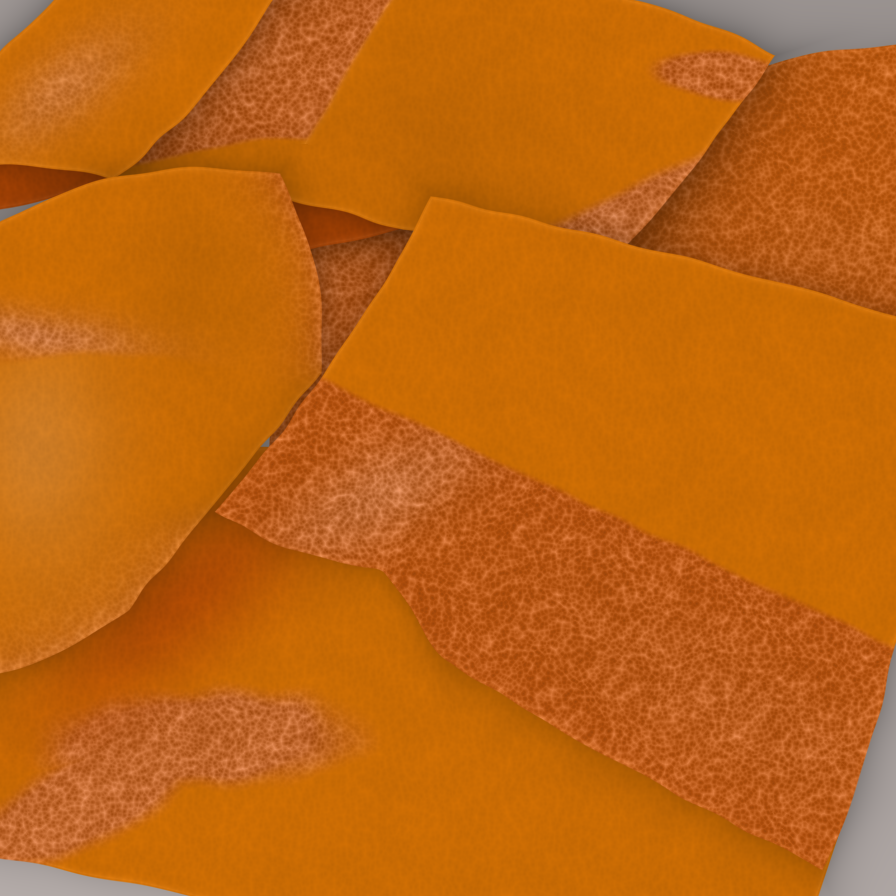
This texture is drawn by a WebGL 2 fragment shader. Its source:

```glsl
#version 300 es
precision highp float;
// Overlapping folded sheets of orange hide, smooth on one face and pebbled on the other.
uniform vec2 u_resolution;
out vec4 outColor;

const vec3 SMOOTH_HIDE = vec3(.79, .42, .015);
const vec3 SHEEN = vec3(.82, .54, .25);
const vec3 ROUGH_HIDE = vec3(.70, .31, .045);
const vec3 PALE_GRAIN = vec3(.79, .50, .33);
const vec3 UNDERSIDE = vec3(.68, .27, .015);
const vec3 TABLE = vec3(.64, .61, .60);
const float PORE_SCALE = 85., FINE_SCALE = 190.;
const float SHADOW_WIDTH = .022, RIM_WIDTH = .0025, WOBBLE = .0013;

vec2 p;               // canvas position
float fleck, grain;   // noise shared by every sheet
vec3 col;

vec2 hash2(vec2 c) {
  vec3 h = fract(c.xyx * vec3(.1031, .103, .0973));
  h += dot(h, h.yzx + 33.33);
  return fract((h.xx + h.yz) * h.zy);
}

// Distance to the nearest scattered cell centre
float cells(vec2 q) {
  vec2 base = floor(q), f = q - base;
  float nearest = 2.;
  for (int j = -1; j <= 1; j++)
    for (int i = -1; i <= 1; i++) {
      vec2 o = vec2(i, j);
      nearest = min(nearest, length(o + hash2(base + o) - f));
    }
  return nearest;
}

// Distance to a line, positive on its left; bow bulges it to the right
float edge(float ax, float ay, float bx, float by, float bow) {
  vec2 d = vec2(bx - ax, by - ay), q = p - vec2(ax, ay);
  float t = clamp(dot(q, d) / dot(d, d), 0., 1.);
  return (d.x * q.y - d.y * q.x) / length(d) + 4. * bow * t * (1. - t);
}

// Soft rotated ellipse
float blob(float x, float y, float rx, float ry, float angle) {
  float c = cos(angle), s = sin(angle);
  vec2 q = mat2(c, -s, s, c) * (p - vec2(x, y)) / vec2(rx, ry);
  return exp(-dot(q, q));
}

float soft(float d, float w) { return smoothstep(-w, w, d); }

vec3 hide(float rough, float gloss) {
  vec3 even = mix(SMOOTH_HIDE, SHEEN, clamp(gloss, 0., 1.)) * (1. + .07 * grain);
  vec3 pebbled = mix(ROUGH_HIDE, PALE_GRAIN, clamp(gloss + .75 * fleck, 0., 1.));
  return mix(even, pebbled * (1. + .25 * fleck), clamp(rough, 0., 1.));
}

// Casts a shadow, then draws a sheet with a thin lit rim
void lay(float d, vec3 sheet, float shadow) {
  col *= 1. - shadow * exp(-max(-d, 0.) / SHADOW_WIDTH);
  sheet += vec3(.06, .05, .04) * exp(-abs(d - RIM_WIDTH) / RIM_WIDTH);
  col = mix(col, sheet, soft(d, max(.001, .8 / u_resolution.y)));
}

void main() {
  vec2 uv = gl_FragCoord.xy / u_resolution;
  p = uv + WOBBLE * sin(uv.yx * 61. + 2. * sin(uv * 37.));

  // Pebbles, fibres and slow mottling
  float mottle = sin(p.x * 31. + 3. * sin(p.y * 23.)) * sin(p.y * 37. + 2. * sin(p.x * 29.));
  float fine = cells(p * FINE_SCALE) - .45;
  fleck = .6 * (cells(p * PORE_SCALE + mottle) - .45) + .7 * fine + .08 * mottle + .08;
  grain = .7 * (cells(p * vec2(150., 70.)) - .45) + .5 * fine + .2 * mottle;
  vec3 dark = UNDERSIDE * (1. + .1 * grain);
  col = TABLE * (1.12 - .12 * uv.y - .05 * uv.x);

  // Right back sheet
  float d = min(edge(1., .95, .86, .928, .004), min(p.x - .6, p.y - .5));
  vec3 sheet = hide(.85, .08 + .12 * blob(.95, .72, .16, .05, -.3));
  lay(d, sheet * (1. - .13 * blob(.75, .78, .05, .16, -.6)), .1);

  // Pebbled gap and underside below the upper fold
  d = min(min(p.x - .3, .46 - p.x), min(p.y - .5, .76 - p.y));
  lay(d, hide(1., .22), 0.);
  d = min(edge(.345, .72, .45, .745, 0.), min(min(p.x - .3, .47 - p.x), .82 - p.y));
  lay(d, dark, .25);

  // Upper middle sheet
  d = min(edge(.29, 1., .12, .8, 0.), edge(.12, .8, .45, .743, -.012));
  d = min(d, edge(.697, .723, .866, .939, .004));
  d = min(d, edge(.866, .939, .703, 1., .006));
  float crease = edge(.436, 1., .345, .846, 0.);
  float strip = soft(-crease, .004) * soft(edge(.2, .825, .345, .846, -.006), .004);
  float corner = soft(-edge(.6, .74, .745, .81, 0.), .008) * step(.55, p.x);
  float tip = smoothstep(.35, .6, blob(.81, .915, .09, .03, -.1));
  sheet = hide(max(strip, max(corner, tip)), .3 * strip + .45 * corner + .3 * tip);
  sheet *= 1. - .05 * blob(.5, .87, .12, .12, 0.);
  lay(d, sheet + .06 * exp(-abs(crease) / RIM_WIDTH) * step(.84, p.y), .25);

  // Upper left sheet and its shaded fold
  float side = edge(.124, .797, .306, 1., .012);
  lay(min(min(edge(0., .766, .14, .8, 0.), .84 - p.y), side), dark, .1);
  d = min(min(edge(0., .815, .13, .797, -.006), side), edge(.059, 1., 0., .941, 0.));
  float gleam = blob(.07, .9, .1, .04, .65);
  lay(d, hide(.6 * gleam, .55 * gleam), .25);

  // Bottom sheet
  d = min(edge(0., .043, .215, 0., 0.), min(edge(.915, 0., .99, .26, 0.), .5 - p.y));
  gleam = max(blob(.22, .175, .18, .055, .05), blob(.1, .11, .17, .05, .5));
  gleam = smoothstep(.25, .6, gleam + .06 * mottle);
  lay(d, mix(hide(gleam, .42 * gleam), dark, .8 * blob(.2, .33, .2, .07, .7)), .1);

  // Left rounded sheet
  float hem = edge(0., .249, .241, .44, .033);
  float bend = edge(.358, .583, .312, .805, .018);
  d = min(min(hem, bend), edge(.241, .44, .358, .583, 0.));
  d = min(d, edge(.312, .805, 0., .753, .028));
  float ridge = edge(0., .595, .35, .56, -.025);
  float ray = blob(.04, .625, .12, .028, -.12) * soft(ridge, .006);
  float glow = blob(.04, .5, .085, .13, 0.) * soft(-ridge, .006);
  float rim = exp(-max(hem, 0.) / .035) * soft(.42 - p.y, .03);
  float cuff = exp(-max(bend, 0.) / .025) * soft(p.y - .58, .03);
  sheet = hide(.85 * max(ray, max(.7 * rim, cuff)), .65 * ray + .55 * glow + .35 * rim + .2 * cuff);
  lay(d, sheet * (1. - .06 * blob(.22, .68, .09, .12, 0.)), .2);

  // Front sheet with its pebbled lower band
  d = mix(edge(.241, .43, .43, .366, .014), edge(.495, .264, .918, .03, .006), smoothstep(.415, .5, p.x));
  d = min(d, edge(.918, .03, 1., .285, .008));
  d = min(d, edge(1., .648, .482, .781, .004));
  d = min(d, edge(.482, .781, .241, .43, -.013));
  float band = soft(edge(1., .277, .358, .577, 0.), .005);
  gleam = .5 * blob(.42, .445, .14, .05, .5) + .14 * blob(.82, .21, .25, .09, -.5);
  lay(d, hide(band, band * (.08 + gleam)), .16);

  outColor = vec4(clamp(col, 0., 1.), 1.);
}
```
